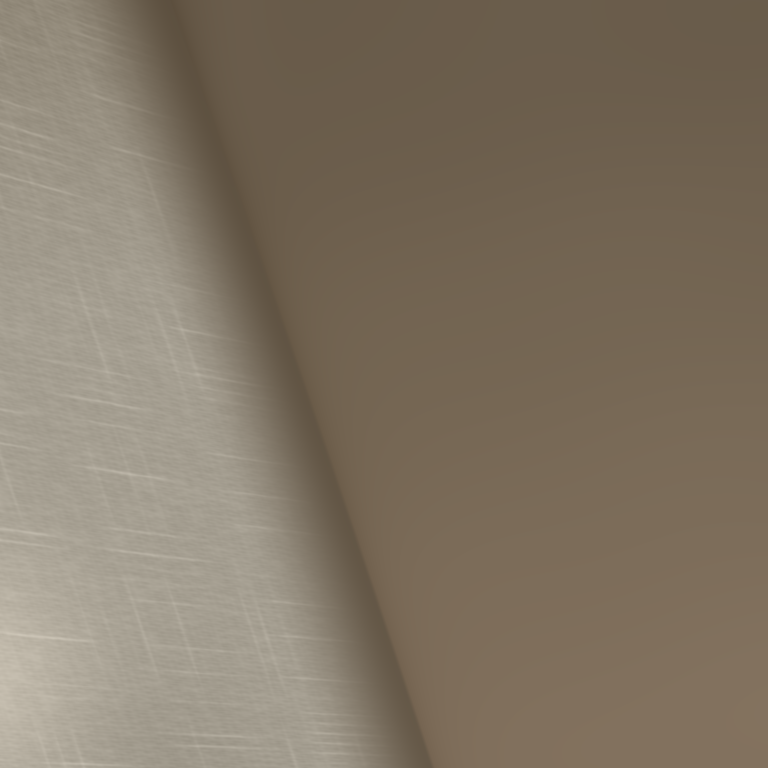
Give the GLSL for this texture, as a WebGL 1 fragment shader.

```glsl
precision highp float;

uniform vec2 u_resolution;

float hash(vec2 cell) {
  vec2 q = fract(cell * vec2(0.1031, 0.1137));
  q += dot(q, q.yx + 33.33);
  return fract((q.x + q.y) * q.x * 17.0);
}

// Distance to the nearest jittered point, centred near zero.
float cellular(vec2 p) {
  vec2 cell = floor(p);
  float nearest = 2.0;
  for (int j = -1; j <= 1; j++) {
    for (int i = -1; i <= 1; i++) {
      vec2 id = cell + vec2(float(i), float(j));
      vec2 point = id + vec2(hash(id), hash(id + 47.0));
      nearest = min(nearest, length(p - point));
    }
  }
  return nearest - 0.45;
}

// Sparse raised threads, one candidate in each long cell.
float slubs(vec2 p, vec2 density, float thickness) {
  vec2 q = p * density;
  vec2 id = floor(q);
  vec2 local = fract(q);
  float center = mix(0.25, 0.75, hash(id + 9.0));
  float across = (local.y - center) / thickness;
  float taper = smoothstep(0.0, 0.35, local.x) * smoothstep(1.0, 0.6, local.x);
  float strength = smoothstep(0.55, 1.0, hash(id));
  return exp(-across * across) * taper * strength;
}

float glow(vec2 p, vec2 center, vec2 radius) {
  vec2 q = (p - center) / radius;
  return exp(-dot(q, q));
}

// Signed distance to the slanted fold; negative on the cloth side.
float foldDistance(vec2 p) {
  float bow = 0.003 * sin(3.14159 * p.y);
  return (p.x - 0.564 + 0.342 * p.y - bow) * 0.946;
}

float weave(vec2 threads) {
  float grain = cellular(threads * vec2(38.0, 230.0)) * 0.040;
  grain += cellular(threads.yx * vec2(22.0, 150.0)) * 0.018;
  grain += cellular(threads * vec2(7.0, 42.0)) * 0.014;
  float wave = sin(threads.y * 760.0 + 2.0 * sin(threads.x * 34.0));
  grain += 0.006 * wave * sin(threads.x * 420.0 + threads.y * 90.0);
  grain += 0.065 * slubs(threads, vec2(6.0, 65.0), 0.13);
  grain += 0.035 * slubs(threads.yx + 3.7, vec2(5.0, 46.0), 0.12);
  return grain;
}

vec3 clothColor(vec2 p, float fold) {
  vec3 color = mix(vec3(0.645, 0.620, 0.567), vec3(0.565, 0.532, 0.470),
                   smoothstep(0.55, 1.08, p.y));
  color += vec3(0.125, 0.120, 0.115) * glow(p, vec2(-0.03, 0.12), vec2(0.14, 0.16));
  color -= 0.025 * glow(p, vec2(0.22, 0.02), vec2(0.13, 0.10));

  // Weft lines tilt more steeply toward the top.
  vec2 threads = vec2(fold, p.y + p.x * (0.04 + 0.32 * p.y));
  float light = smoothstep(-0.005, -0.145, fold);
  color += weave(threads) * mix(0.25, 1.0, light);

  vec3 shadow = mix(vec3(0.400, 0.350, 0.285), vec3(0.365, 0.315, 0.250), p.y);
  return mix(shadow, color, pow(light, 0.8));
}

vec3 wallColor(vec2 p, float fold) {
  float height = p.y - 0.06 * (p.x - 0.6);
  vec3 color = mix(vec3(0.512, 0.445, 0.370), vec3(0.465, 0.407, 0.333),
                   smoothstep(0.0, 0.58, height));
  color = mix(color, vec3(0.414, 0.361, 0.294), smoothstep(0.42, 1.0, height));
  color -= 0.022 * exp(-fold * 9.0);
  color -= 0.035 * exp(-fold * 65.0);
  color += 0.012 * glow(p, vec2(0.30, 0.98), vec2(0.06, 0.20));

  // Faint broad undulation keeps the smooth surface from looking flat.
  float ripple = sin(p.y * 19.0 - p.x * 7.0) + sin(p.x * 13.0 + p.y * 5.0);
  return color + 0.0015 * ripple;
}

void main() {
  vec2 uv = gl_FragCoord.xy / u_resolution;
  float fold = foldDistance(uv);
  float softness = max(0.003, 1.0 / u_resolution.x);
  vec3 cloth = clothColor(uv, min(fold, 0.0));
  vec3 wall = wallColor(uv, max(fold, 0.0));
  vec3 color = mix(cloth, wall, smoothstep(-softness, softness, fold));
  gl_FragColor = vec4(clamp(color, 0.0, 1.0), 1.0);
}
```
